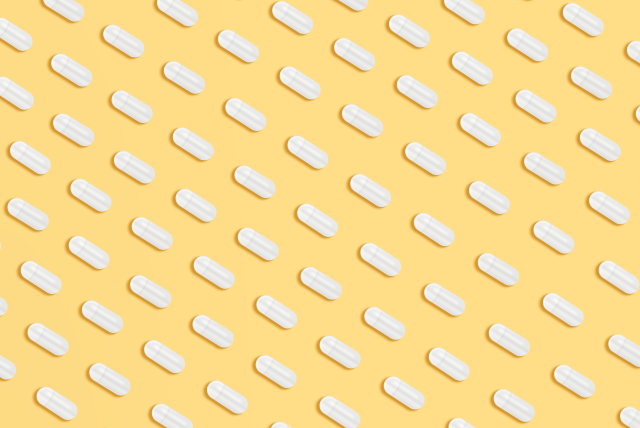
A Shadertoy shader for this pattern:

```glsl
const float CANVAS_HEIGHT = 512.0;   // design units, y pointing down
const float PILL_RADIUS = 11.3;
const float PILL_HALF_CORE = 15.7;
const float PILL_TILT = 0.565;
const vec3 BACKDROP = vec3(1.0, 0.87, 0.53);
const vec3 SHADOW = vec3(0.82, 0.56, 0.13);
const vec3 SHELL = vec3(0.912, 0.911, 0.905);
const vec3 RIM = vec3(0.925, 0.905, 0.86);

float hash21(vec2 cell) {
    vec3 h = fract(cell.xyx * vec3(0.1031, 0.103, 0.0973));
    h += dot(h, h.yzx + 33.33);
    return fract((h.x + h.y) * h.z);
}

vec2 rotateInto(vec2 p, float angle) {
    float c = cos(angle), s = sin(angle);
    return vec2(c * p.x + s * p.y, c * p.y - s * p.x);
}

float capsuleDistance(vec2 p, float halfCore, float radius) {
    p.x -= clamp(p.x, -halfCore, halfCore);
    return length(p) - radius;
}

float coverage(float d, float pixel) {
    return 1.0 - smoothstep(-0.6 * pixel, 0.6 * pixel, d);
}

float band(float x, float center, float width) {
    float t = (x - center) / width;
    return exp(-t * t);
}

// Skewed lattice whose spacing widens gently and whose rows drift by hand
vec2 pillCenter(float col, float row) {
    vec2 alongRow = vec2(13.0, 41.5) + col * vec2(71.0, 42.5) + col * col * vec2(0.42, 0.4);
    vec2 downRows = row * (vec2(7.7, 72.0) + col * vec2(0.5, 1.0));
    float alternate = 1.0 - 2.0 * mod(abs(row), 2.0);
    vec2 ripple = alternate * band(row, 2.0, 1.58) * vec2(7.0, 3.0);
    float r2 = row * row;
    vec2 drift = vec2(0.25 * r2, 0.007 * r2 * r2 - 13.0 * band(row, -2.7, 1.73));
    return alongRow + downRows + ripple + drift;
}

// Glossy shell: q.x runs along the pill, q.y towards its shaded flank
vec3 shadePill(vec2 q, float d, float tone, float pixel) {
    float across = q.y / PILL_RADIUS;
    vec3 color = SHELL + tone;
    color += 0.045 * band(across, -0.35, 0.2) * (1.0 - smoothstep(14.0, 20.0, abs(q.x)));
    color += 0.022 * band(across, 0.38, 0.18);
    color -= 0.03 * band(across, 0.02, 0.18);
    color -= 0.04 * smoothstep(0.55, 1.0, across);

    // Overlapping cap with its seam
    float seam = q.x + 10.0 + 1.5 * across * across;
    color += 0.018 * (1.0 - smoothstep(-pixel, pixel, seam));
    color -= 0.025 * band(seam, 0.7, 0.8 + 0.5 * pixel);

    // Bright edge of the cap and warm bounce at the outline
    color += 0.035 * band(d, -1.8, 1.0) * (1.0 - smoothstep(-14.0, 8.0, q.x));
    return mix(color, RIM, 0.7 * smoothstep(-1.4, 0.0, d));
}

vec3 paintPill(vec3 color, vec2 q, float tone, float pixel) {
    // Cast shadow: soft halo plus a tighter contact edge
    float halo = capsuleDistance(q - vec2(-2.8, 3.8), PILL_HALF_CORE, PILL_RADIUS);
    float contact = capsuleDistance(q - vec2(-1.7, 2.6), PILL_HALF_CORE, PILL_RADIUS);
    color = mix(color, SHADOW, 0.65 * (1.0 - smoothstep(-2.5, 3.0, halo)));
    color = mix(color, SHADOW, 0.65 * (1.0 - smoothstep(-1.0, 1.5, contact)));

    float d = capsuleDistance(q, PILL_HALF_CORE, PILL_RADIUS);
    return mix(color, shadePill(q, d, tone, pixel), coverage(d, pixel));
}

vec3 paintBackdrop(vec2 uv) {
    float falloff = smoothstep(0.5, 0.0, uv.x) * (1.0 - 0.5 * uv.y);
    return BACKDROP - falloff * vec3(0.008, 0.012, 0.015);
}

void mainImage(out vec4 fragColor, in vec2 fragCoord) {
    float pixel = CANVAS_HEIGHT / iResolution.y;
    vec2 p = vec2(fragCoord.x, iResolution.y - fragCoord.y) * pixel;
    vec3 color = paintBackdrop(fragCoord / iResolution.xy);

    for (float row = -6.0; row <= 6.0; row++) {
        for (float col = -1.0; col <= 11.0; col++) {
            vec2 offset = p - pillCenter(col, row);
            if (dot(offset, offset) > 1600.0) continue;
            float chance = hash21(vec2(col, row) + 17.0) - 0.5;
            vec2 q = rotateInto(offset, PILL_TILT + 0.04 * chance);
            color = paintPill(color, q, 0.012 * chance, pixel);
        }
    }
    fragColor = vec4(color, 1.0);
}
```
